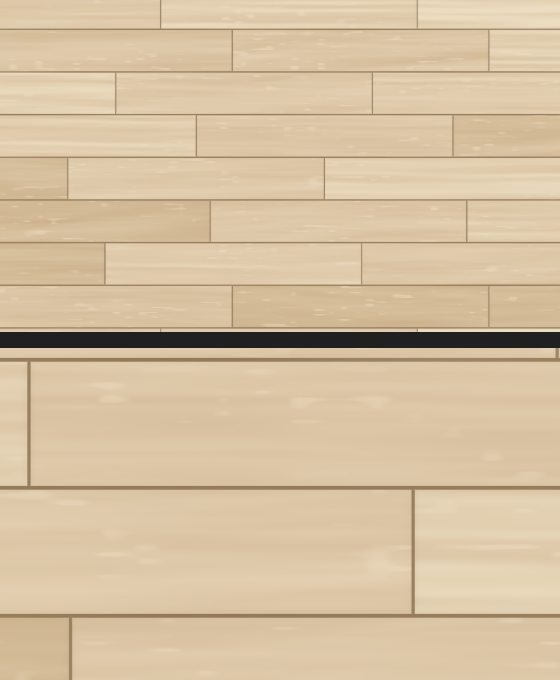
Top: the whole. Bottom: its middle third, enlarged.
Give the GLSL for this texture, as a WebGL 2 fragment shader.

```glsl
#version 300 es
precision highp float;

uniform vec2 u_resolution;
out vec4 fragColor;

// Layout in units of the canvas height
const float ROW_HEIGHT = 0.1285;
const float FIRST_SEAM = 0.0882;
const float PLANK_LENGTH = 0.773;
const float SEAM_HALF_WIDTH = 0.0019;

const vec3 PALE = vec3(0.915, 0.85, 0.74);
const vec3 TAN = vec3(0.805, 0.70, 0.555);
const vec3 FLECK = vec3(0.94, 0.875, 0.77);
const vec3 SEAM = vec3(0.57, 0.47, 0.34);

// Joint shift of each row, as a fraction of the plank length
const float SHIFTS[8] = float[8](0.626, 0.905, 0.451, 0.765, 0.264, 0.819, 0.409, 0.905);

// Stain depth of the planks in each row
const vec3 STAINS[8] = vec3[8](
    vec3(0.40, 0.25, 0.08), vec3(0.60, 0.56, 0.24),
    vec3(0.20, 0.43, 0.33), vec3(0.30, 0.42, 0.66),
    vec3(0.74, 0.46, 0.24), vec3(0.80, 0.48, 0.30),
    vec3(0.78, 0.32, 0.47), vec3(0.50, 0.80, 0.80));

float hash(vec2 p) {
    vec3 q = fract(vec3(p.xyx) * vec3(0.1031, 0.1030, 0.0973));
    q += dot(q, q.yzx + 33.33);
    return fract((q.x + q.y) * q.z);
}

float noise(vec2 p) {
    vec2 cell = floor(p);
    vec2 f = fract(p);
    f = f * f * (3.0 - 2.0 * f);
    float low = mix(hash(cell), hash(cell + vec2(1.0, 0.0)), f.x);
    float high = mix(hash(cell + vec2(0.0, 1.0)), hash(cell + vec2(1.0, 1.0)), f.x);
    return mix(low, high, f.y);
}

float fbm(vec2 p) {
    float sum = 0.0;
    float amplitude = 0.55;
    for (int i = 0; i < 3; i++) {
        sum += amplitude * noise(p);
        p = p * 2.0 + 17.3;
        amplitude *= 0.5;
    }
    return sum;
}

// Antialiased line coverage at a distance from its centre
float lineMask(float distance, float halfWidth, float pixel) {
    return clamp((halfWidth - distance) / pixel + 0.5, 0.0, 1.0);
}

// Signed grain: broad slanted figure on dark planks, fine stripes on pale ones
float woodGrain(vec2 p, float stain, float seed) {
    vec2 q = p + vec2(seed * 37.0, seed * 11.0);
    float slant = (seed - 0.5) * 0.16;
    float bend = 0.03 * noise(q * vec2(2.5, 5.0));
    float figure = fbm(vec2(q.x * 1.8, (q.y + slant * p.x + bend) * 26.0)) - 0.48;
    float stripes = noise(vec2(q.x * 1.7, (q.y + bend * 0.45) * 85.0)) - 0.5;
    float fibres = noise(vec2(q.x * 7.0, q.y * 150.0)) - 0.5;
    float striped = 1.0 - smoothstep(0.26, 0.46, stain);
    return mix(figure * 0.62, stripes * 0.42, striped) + stripes * 0.12 + fibres * 0.14;
}

float flecks(vec2 p, float seed) {
    float streak = noise(vec2(p.x * 26.0 + seed * 91.0, p.y * 135.0));
    float patches = noise(p * vec2(5.0, 22.0) + seed * 43.0);
    return smoothstep(0.72, 0.95, streak) * smoothstep(0.35, 0.8, patches);
}

void main() {
    float pixel = 1.0 / u_resolution.y;
    vec2 p = gl_FragCoord.xy * pixel;
    float down = 1.0 - p.y;

    // Row and plank under this point
    float rowCoord = (down - FIRST_SEAM) / ROW_HEIGHT + 1.0;
    float row = floor(rowCoord);
    int rowIndex = int(mod(row, 8.0));
    float plankCoord = p.x / PLANK_LENGTH - SHIFTS[rowIndex] + 1.0;
    float plank = floor(plankCoord);
    float stain = STAINS[rowIndex][int(mod(plank, 3.0))];
    float seed = hash(vec2(row, plank) + 7.0);

    // Wood surface
    float tone = stain + woodGrain(p, stain, seed);
    vec3 color = mix(PALE, TAN, clamp(tone, -0.1, 1.2));
    color = mix(color, FLECK, 0.45 * flecks(p, seed));

    // Seams with a faint soft shade on both sides
    vec2 local = vec2(fract(plankCoord), fract(rowCoord));
    vec2 edge = min(local, 1.0 - local) * vec2(PLANK_LENGTH, ROW_HEIGHT);
    float nearest = min(edge.x, edge.y);
    color *= 1.0 - 0.07 * exp(-nearest / 0.0025);
    float rowStrength = 0.8 + 0.2 * noise(vec2(p.x * 4.0, floor(rowCoord + 0.5) * 5.0));
    float jointStrength = 0.7 + 0.25 * hash(vec2(floor(plankCoord + 0.5), row));
    float rowSeam = rowStrength * lineMask(edge.y, SEAM_HALF_WIDTH, pixel);
    float jointSeam = jointStrength * lineMask(edge.x, SEAM_HALF_WIDTH * 0.85, pixel);
    color = mix(color, SEAM, max(rowSeam, jointSeam));

    fragColor = vec4(color, 1.0);
}
```
